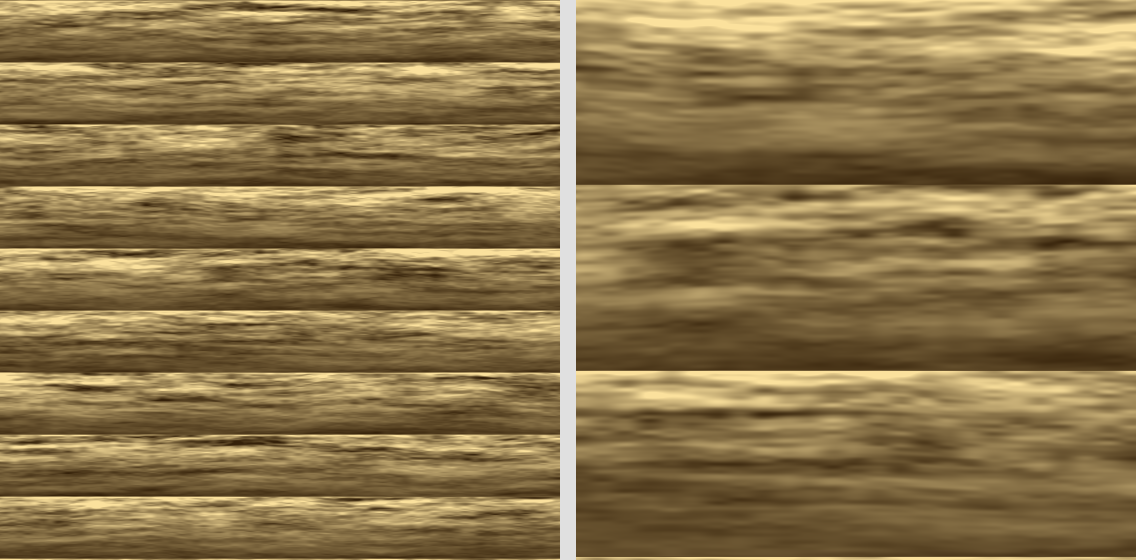
Left, the full canvas; right, a detail of the centre.
Give the GLSL for this texture, as a Shadertoy shader.

```glsl
// Stacked horizontal wooden slats with streaky grain, each lit along its top edge.

const float SLAT_COUNT = 9.03;
const vec3 SHADOW_WOOD = vec3(0.28, 0.20, 0.09);
const vec3 LIGHT_WOOD = vec3(0.91, 0.81, 0.56);

float hash(vec2 p) {
    vec3 q = fract(p.xyx * vec3(0.1031, 0.1030, 0.0973));
    q += dot(q, q.yzx + 33.33);
    return fract((q.x + q.y) * q.z);
}

// Smooth value noise in 0..1
float valueNoise(vec2 p) {
    vec2 cell = floor(p);
    vec2 f = fract(p);
    f = f * f * (3.0 - 2.0 * f);
    float low = mix(hash(cell), hash(cell + vec2(1, 0)), f.x);
    float high = mix(hash(cell + vec2(0, 1)), hash(cell + vec2(1, 1)), f.x);
    return mix(low, high, f.y);
}

// Layered sines that bend the fibres slightly
float fibreBend(float x, float seed) {
    return 0.0020 * sin(9.0 * x + seed * 2.4)
         + 0.0010 * sin(23.0 * x + seed * 4.1)
         + 0.0005 * sin(51.0 * x + seed * 1.7);
}

// Long, thin streaks from coarse to fine, centred on zero
float woodGrain(vec2 p, float seed) {
    p.y += fibreBend(p.x, seed);
    vec2 frequency = vec2(6.0, 105.0);
    float amplitude = 0.46;
    float sum = 0.0;
    for (int i = 0; i < 4; i++) {
        vec2 offset = vec2(17.3, 41.7) * (seed + float(i) * 3.0);
        sum += amplitude * (valueNoise(p * frequency + offset) - 0.5);
        frequency *= vec2(2.3, 1.6);
        amplitude *= 0.74;
    }
    return sum;
}

// Brightness across a slat: depth 0 is the top edge, 1 the bottom
float slatShade(float depth, float grain) {
    float body = mix(0.75, 0.36, depth);
    float rim = 0.14 * (1.0 - smoothstep(0.0, 0.04, depth));
    float underside = 0.06 * smoothstep(0.86, 1.0, depth);
    float contrast = mix(1.45, 0.28, smoothstep(-0.15, 1.0, depth));
    return body + rim - underside + contrast * grain;
}

vec3 woodColor(float shade) {
    float tone = (shade - SHADOW_WOOD.r) / (LIGHT_WOOD.r - SHADOW_WOOD.r);
    return mix(SHADOW_WOOD, LIGHT_WOOD, clamp(tone, -0.12, 1.12));
}

void mainImage(out vec4 fragColor, in vec2 fragCoord) {
    vec2 uv = fragCoord / iResolution.y;
    float row = (1.0 - uv.y) * SLAT_COUNT;
    float slat = floor(row);
    float depth = fract(row);

    // Separate grain for every slat
    float shade = slatShade(depth, woodGrain(uv, slat + 1.0));

    // Blend the seam from the dark underside above into the lit edge
    float pixel = SLAT_COUNT / iResolution.y;
    shade = mix(0.30, shade, smoothstep(0.0, pixel, depth));

    fragColor = vec4(woodColor(shade), 1.0);
}
```
